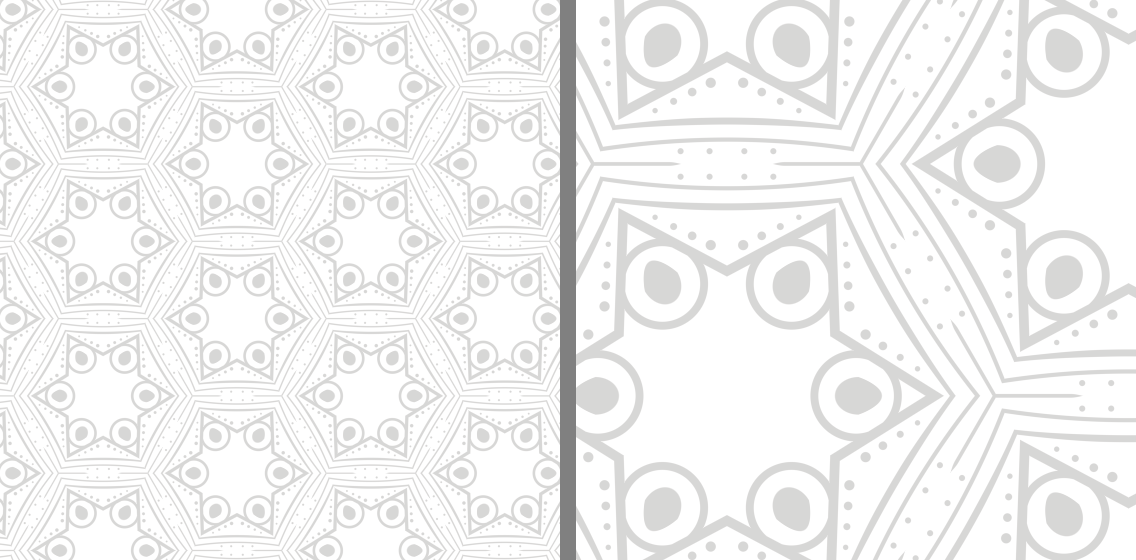
Left, the full canvas; right, a detail of the centre.
A WebGL 1 fragment shader for this pattern:

```glsl
precision highp float;
// Pale grey six-pointed stars with ringed drops, framed in a hexagonal lattice of lines and dots.

uniform vec2 u_resolution;

// Offset from the nearest hexagon centre; the apothem of a cell is 1.
vec2 hexCell(vec2 p) {
  vec2 period = vec2(3.4641, 2.0);
  vec2 a = mod(p + 0.5 * period, period) - 0.5 * period;
  vec2 b = mod(p, period) - 0.5 * period;
  return dot(a, a) < dot(b, b) ? a : b;
}

// Folds a cell into the wedge between a star notch (up) and a star tip.
vec2 foldSixfold(vec2 p) {
  vec2 mirror = vec2(0.866025, -0.5);
  p = abs(p);
  p -= 2.0 * max(dot(p, mirror), 0.0) * mirror;
  return vec2(abs(p.x), p.y);
}

// Star outline, with a ring and a solid drop inside each tip.
float starDistance(vec2 q) {
  vec2 tip = vec2(0.448, 0.776);
  vec2 notch = vec2(0.0, 0.538);
  vec2 edge = normalize(tip - notch);
  float outline = abs(dot(q - notch, vec2(-edge.y, edge.x))) - 0.021;

  vec2 alongTip = vec2(dot(q, vec2(0.5, 0.866025)), dot(q, vec2(0.866025, -0.5)));
  vec2 v = alongTip - vec2(0.557, 0.0);
  float ring = abs(length(v) - 0.18) - 0.017;
  v.x -= 0.01;
  float drop = length(v * vec2(0.8, 1.0 + 4.0 * max(v.x, 0.0))) - 0.081;
  return min(outline, min(ring, drop));
}

// Two bowed frames and a tapered line along the cell border.
float frameDistance(vec2 q) {
  float bow = q.x * q.x;
  float inner = abs(q.y - 0.815 - 0.12 * bow) - mix(0.015, 0.010, smoothstep(0.1, 0.5, q.x));
  float outer = abs(q.y - 0.895 - 0.14 * bow) - 0.009;
  float border = 1.0 - q.y - mix(-0.015, 0.008, smoothstep(0.12, 0.25, q.x));
  return min(inner, min(outer, border));
}

// Shrinking dots beside the star edges, small dots beside the border.
float dotDistance(vec2 q) {
  float d = 1.0;
  for (int i = 0; i < 4; i++) {
    float k = float(i);
    d = min(d, length(q - vec2(0.07 + 0.08 * k, 0.65 + 0.04 * k)) - 0.022 + 0.0035 * k);
  }
  for (int i = 0; i < 2; i++) {
    d = min(d, length(q - vec2(0.075 + 0.125 * float(i), 0.945)) - 0.013);
  }
  return d;
}

void main() {
  float scale = 7.245;
  vec2 p = gl_FragCoord.xy / u_resolution.y * scale - vec2(3.066, 3.123);
  vec2 q = foldSixfold(hexCell(p));

  float d = min(starDistance(q), min(frameDistance(q), dotDistance(q)));
  float soft = 0.7 * scale / u_resolution.y;
  float ink = 1.0 - smoothstep(-soft, soft, d);

  gl_FragColor = vec4(mix(vec3(1.0), vec3(0.845, 0.842, 0.838), ink), 1.0);
}
```
